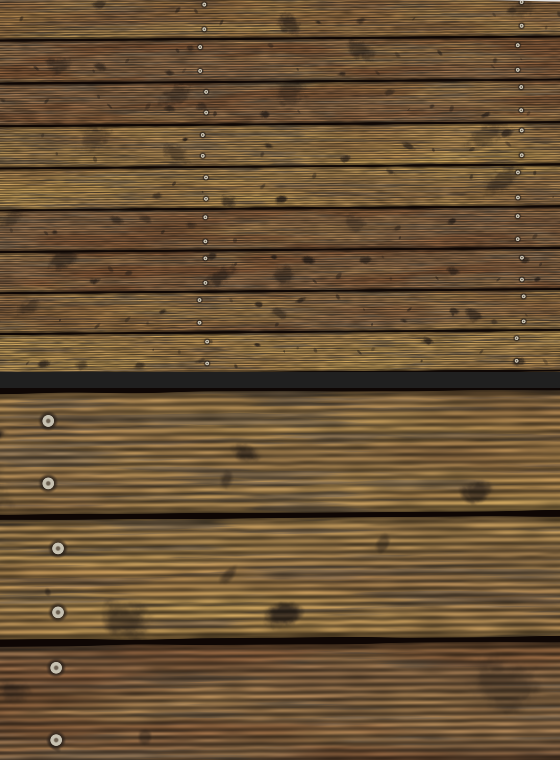
Top: the whole. Bottom: its middle third, enlarged.
A Shadertoy shader for this texture:

```glsl
const float TAU = 6.2831853;
const float PITCH = 0.112;    // board height in canvas heights
const float GROOVES = 17.0;   // grooves per board

const vec3 BROWN = vec3(0.46, 0.345, 0.235);
const vec3 GOLD = vec3(0.61, 0.49, 0.28);
const vec3 RUST = vec3(0.39, 0.24, 0.14);
const vec3 GREY = vec3(0.36, 0.31, 0.25);
const vec3 KNOT = vec3(0.14, 0.11, 0.09);
const vec3 GAP = vec3(0.055, 0.025, 0.015);
const vec3 STEEL = vec3(0.78, 0.76, 0.70);

float hash(vec2 p) {
    vec3 q = fract(vec3(p.xyx) * 0.1031);
    q += dot(q, q.yzx + 33.33);
    return fract((q.x + q.y) * q.z);
}

float noise(vec2 p) {
    vec2 i = floor(p), f = fract(p);
    f = f * f * (3.0 - 2.0 * f);
    float low = mix(hash(i), hash(i + vec2(1, 0)), f.x);
    float high = mix(hash(i + vec2(0, 1)), hash(i + vec2(1, 1)), f.x);
    return mix(low, high, f.y);
}

float fbm(vec2 p) {
    float sum = 0.0, amp = 0.53;
    for (int i = 0; i < 4; i++) {
        sum += amp * noise(p);
        p = p * 2.03 + 17.1;
        amp *= 0.5;
    }
    return sum;
}

// Scattered dark marks along one board; q is in canvas heights
float marks(vec2 q, float row, float spacing, vec2 size, float chance, float seed) {
    float mask = 0.0;
    for (int i = -1; i <= 1; i++) {
        vec2 id = vec2(floor(q.x / spacing) + float(i) + seed, row + seed);
        vec2 center = vec2((id.x - seed + hash(id)) * spacing,
                           PITCH * mix(0.15, 0.85, hash(id + 31.7)));
        vec2 d = q - center;
        d.x += d.y * (hash(id + 57.3) - 0.5) * 1.6;
        float scale = mix(0.5, 1.25, hash(id + 83.1));
        float r = length(d / (size * scale)) + 0.9 * (fbm(q * 70.0 + id) - 0.5);
        float spot = (1.0 - smoothstep(0.35, 1.15, r)) * step(hash(id + 11.9), chance);
        mask = max(mask, spot * mix(0.5, 1.0, hash(id + 5.3)));
    }
    return mask;
}

// Screw head: dark rim, bright disc, small dark recess
vec3 addScrew(vec3 color, vec2 d, float radius, float px) {
    float r = length(d);
    color = mix(color, KNOT, 0.75 * (1.0 - smoothstep(radius, radius * 1.7 + px, r)));
    color = mix(color, STEEL, 1.0 - smoothstep(radius - px * 0.5, radius + px * 0.5, r));
    return mix(color, GREY, 0.85 * (1.0 - smoothstep(radius * 0.2, radius * 0.55, r)));
}

vec3 boardColor(vec2 q, float row, float v, float tone) {
    float patches = fbm(vec2(q.x * 3.0 + row * 7.3, v * 2.0 + row * 19.0));
    float streaks = fbm(vec2(q.x * 9.0 + row * 13.0, v * 24.0 + row * 41.0));
    float fibres = noise(vec2(q.x * 45.0, v * 38.0 + row * 53.0));
    float contour = noise(vec2(q.x * 1.6 + row * 3.7, v * 2.2 + row * 9.0));
    float rings = 0.5 + 0.5 * sin(contour * 45.0 + streaks * 5.0);

    vec3 color = mix(BROWN, GOLD, clamp(0.38 + 0.38 * tone + 1.3 * (patches - 0.5), 0.0, 1.0));
    color = mix(color, GREY, 0.65 * smoothstep(0.48, 0.72, streaks));
    float redness = smoothstep(0.42, 0.68, fbm(vec2(q.x * 4.0 - row * 5.0, v * 4.0 + row * 23.0)));
    color = mix(color, RUST, redness * (0.38 - 0.25 * tone));
    return color * (0.86 + 0.13 * rings + 0.24 * (fibres - 0.5));
}

void mainImage(out vec4 fragColor, in vec2 fragCoord) {
    vec2 p = fragCoord / iResolution.y;
    float px = 1.0 / iResolution.y;
    float aspect = iResolution.x / iResolution.y;
    float across = p.x / aspect;
    float top = 1.0 - p.y;

    // Slightly tilted rows that narrow toward the bottom
    float s = (top + 0.011 * (across - 0.5) - 0.1035) / 0.1162;
    float level = s + 0.00456 * s * s + 1.0;
    float row = floor(level), v = fract(level);
    float rowPx = px / PITCH;
    vec2 q = vec2(p.x, v * PITCH);

    // Golden and brown boards alternate in broad bands
    float tone = cos(TAU * (row - 3.5) / 4.5);
    vec3 color = boardColor(q, row, v, tone);

    // Knots, specks and wide stains
    float stain = marks(q, row, 0.37, vec2(0.038, 0.034), 0.45, 71.0);
    float knots = marks(q, row, 0.16, vec2(0.016, 0.011), 0.6, 3.0);
    float specks = marks(q, row, 0.07, vec2(0.006, 0.008), 0.45, 29.0);
    color = mix(color, KNOT, max(0.6 * stain, max(0.85 * knots, 0.6 * specks)));

    // Grooves, softened as they approach the pixel size
    float cycles = GROOVES * rowPx;
    float fade = 1.0 - smoothstep(0.35, 1.0, cycles);
    float wear = mix(0.6, 1.0, noise(vec2(p.x * 14.0, level * 9.0)));
    color *= 1.0 - 0.34 * fade * wear * cos(TAU * GROOVES * v);

    // Screws in pairs along two joists
    for (int i = 0; i < 4; i++) {
        float column = float(i / 2), lower = float(i % 2);
        vec2 id = vec2(row + 4.0, column * 9.0);
        float x = aspect * mix(0.363, 0.93, column) + 0.024 * (hash(id) - 0.5);
        float y = mix(0.21, 0.75, lower) + 0.08 * (hash(id + lower + 2.0) - 0.5);
        color = addScrew(color, q - vec2(x, y * PITCH), 0.0052, px);
    }

    // Shaded board edges and ragged gaps
    float edge = min(v, 1.0 - v);
    float halfGap = 0.024 + 0.012 * (noise(vec2(p.x * 16.0, floor(level + 0.5) * 7.0)) - 0.5);
    color *= mix(0.5, 1.0, smoothstep(halfGap, halfGap + 0.045, edge));
    color = mix(GAP, color, smoothstep(halfGap - rowPx * 0.5, halfGap + rowPx * 0.5, edge));

    // Bright sliver beyond the top right corner
    float sliver = 0.004 * smoothstep(0.86, 1.0, across);
    color = mix(color, vec3(0.9), clamp((sliver - top) / px + 0.5, 0.0, 1.0) * step(0.86, across));
    fragColor = vec4(clamp(color, 0.0, 1.0), 1.0);
}
```
